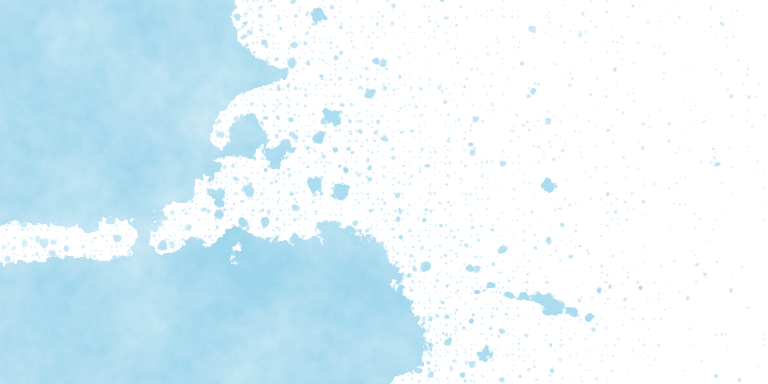
Give the GLSL for this background, as a Shadertoy shader.

```glsl
// Pale blue watercolour washes on white paper, with ragged edges and splatter.

const vec3 PAPER = vec3(1.0);
const vec3 PALE_BLUE = vec3(0.87, 0.945, 0.975);
const vec3 DEEP_BLUE = vec3(0.62, 0.838, 0.925);

const float EDGE_SOFTNESS = 0.006;
const float EDGE_ROUGHNESS = 0.13;
const float UPPER_EDGE = 0.56;       // right side of the upper wash
const float LOWER_TOP = 0.385;       // top of the lower wash
const float LOWER_TIP = 1.125;       // rightmost reach of the lower wash
const float BAND_WIDTH = 0.058;      // bare strip between the washes
const vec2 ISLAND = vec2(0.65, 0.65);
const vec2 CHAIN_START = vec2(1.275, 0.255);
const vec2 CHAIN_END = vec2(1.54, 0.172);
const int CHAIN_DROPS = 7;
const int SPECK_LAYERS = 4;

// Single large drops: centre and radius
const vec3 DROP_FAR = vec3(1.427, 0.518, 0.018);
const vec3 DROP_LOW = vec3(1.268, 0.080, 0.018);
const vec3 DROP_MID = vec3(0.890, 0.500, 0.021);
const vec3 DROP_NEAR = vec3(0.820, 0.520, 0.020);
const vec3 DROP_TOP = vec3(0.833, 0.962, 0.018);
const vec3 DROP_HIGH = vec3(0.865, 0.695, 0.022);

vec3 hash3(vec2 cell) {
    uvec2 q = uvec2(ivec2(cell) + 4096);
    uvec3 v = uvec3(q, q.x ^ (q.y * 31u)) * 1664525u + 1013904223u;
    v += v.yzx * v.zxy;
    v ^= v >> 16u;
    v += v.yzx * v.zxy;
    return vec3(v >> 8u) / 16777216.0;
}

float gradientDot(vec2 cell, vec2 offset) {
    float angle = 6.28318 * hash3(cell).x;
    return dot(vec2(cos(angle), sin(angle)), offset);
}

float gradientNoise(vec2 p) {
    vec2 i = floor(p), f = p - i;
    vec2 u = f * f * f * (f * (f * 6.0 - 15.0) + 10.0);
    vec2 e = vec2(1.0, 0.0);
    float low = mix(gradientDot(i, f), gradientDot(i + e, f - e), u.x);
    float high = mix(gradientDot(i + e.yx, f - e.yx), gradientDot(i + 1.0, f - 1.0), u.x);
    return 1.4 * mix(low, high, u.y);
}

float fbm(vec2 p) {
    float sum = 0.0, amplitude = 0.5;
    for (int i = 0; i < 5; i++) {
        sum += amplitude * gradientNoise(p);
        p = mat2(1.6, 1.2, -1.2, 1.6) * p + 17.3;
        amplitude *= 0.58;
    }
    return sum;
}

float bump(float x, float centre, float width) {
    float d = (x - centre) / width;
    return exp(-d * d);
}

// Positive inside the smooth outline of both washes
float washField(vec2 p) {
    float upperEdge = UPPER_EDGE + 0.16 * bump(p.y, 0.81, 0.065)
                    + 0.07 * smoothstep(0.86, 1.0, p.y);
    float upper = min(upperEdge - p.x, p.y - 0.3);
    float lowerEdge = LOWER_TIP - 0.5 * max(p.y - 0.1, 0.0) - max(0.1 - p.y, 0.0);
    float lower = min(LOWER_TOP - p.y, lowerEdge - p.x);
    float island = 0.045 - length((p - ISLAND) * vec2(0.65, 1.0));
    return max(max(upper, lower), island);
}

float bareBand(vec2 p) {
    return bump(p.y, 0.36 + 0.13 * p.x, BAND_WIDTH) * (1.0 - smoothstep(0.5, 0.6, p.x));
}

float drop(vec2 p, vec3 shape) {
    return shape.z - length(p - shape.xy);
}

float largeDrops(vec2 p) {
    float field = max(max(drop(p, DROP_FAR), drop(p, DROP_LOW)),
                      max(drop(p, DROP_MID), drop(p, DROP_NEAR)));
    field = max(field, max(drop(p, DROP_TOP), drop(p, DROP_HIGH)));
    for (int i = 0; i < CHAIN_DROPS; i++) {
        float s = float(i) / float(CHAIN_DROPS - 1);
        vec2 jitter = (hash3(vec2(i, 77)).xy - 0.5) * 0.018;
        float radius = 0.007 + 0.016 * bump(s, 0.62, 0.25);
        vec2 offset = p - mix(CHAIN_START, CHAIN_END, s) - jitter;
        field = max(field, radius - length(offset * vec2(0.8, 1.15)));
    }
    return field + 0.013 * gradientNoise(p * 42.0) + 0.006 * gradientNoise(p * 95.0);
}

// Scattered specks, finer and wider spread with each layer
float specks(vec2 p) {
    float cover = 0.0, cells = 15.0;
    for (int i = 0; i < SPECK_LAYERS; i++) {
        float layer = float(i);
        vec2 cell = floor(p * cells);
        vec3 h = hash3(cell + 131.0 * layer);
        vec2 centre = cell + 0.5 + 0.4 * (h.xy - 0.5);
        float gap = max(-washField(centre / cells), 0.0);
        float density = 0.6 * exp(-gap / (0.16 + 0.06 * layer));
        float present = step(hash3(cell + 57.0 + 211.0 * layer).y, density);
        float radius = 0.07 + 0.17 * h.z * h.z;
        float d = radius - length(p * cells - centre) + 0.12 * gradientNoise(p * cells * 3.0);
        float ink = smoothstep(-0.5, 0.5, d / (cells * EDGE_SOFTNESS));
        cover = max(cover, present * ink * (0.95 - 0.13 * layer));
        cells *= 1.7;
    }
    return cover;
}

void mainImage(out vec4 fragColor, in vec2 fragCoord) {
    vec2 p = fragCoord / iResolution.y;
    float band = bareBand(p);

    // Torn wash outline
    float rough = fbm(p * 9.0);
    float field = min(washField(p), 0.15) - 0.18 * band
                + rough * (EDGE_ROUGHNESS + 0.18 * band);
    field -= 0.18 * bump(length(p - vec2(0.0, 0.09)), 0.0, 0.03);
    float wash = smoothstep(-EDGE_SOFTNESS, EDGE_SOFTNESS, field);
    float drops = smoothstep(-0.5, 0.5, largeDrops(p) / EDGE_SOFTNESS);
    float cover = max(wash, max(drops, specks(p)));

    // Pigment pooling, with paler patches by the band and the upper edge
    float pigment = 0.7 + 0.5 * fbm(p * 4.0 + 31.0) + 0.22 * fbm(p * 24.0);
    pigment += 0.16 * bump(p.y, 0.28, 0.13) * smoothstep(0.3, 0.7, p.x);
    pigment -= 0.35 * bump(length(p - vec2(0.53, 0.68)), 0.0, 0.09);
    pigment -= 0.35 * band;
    pigment = mix(pigment, 0.78, drops * (1.0 - wash));

    vec3 blue = mix(PALE_BLUE, DEEP_BLUE, clamp(pigment, 0.0, 1.0));
    fragColor = vec4(mix(PAPER, blue, cover), 1.0);
}
```
